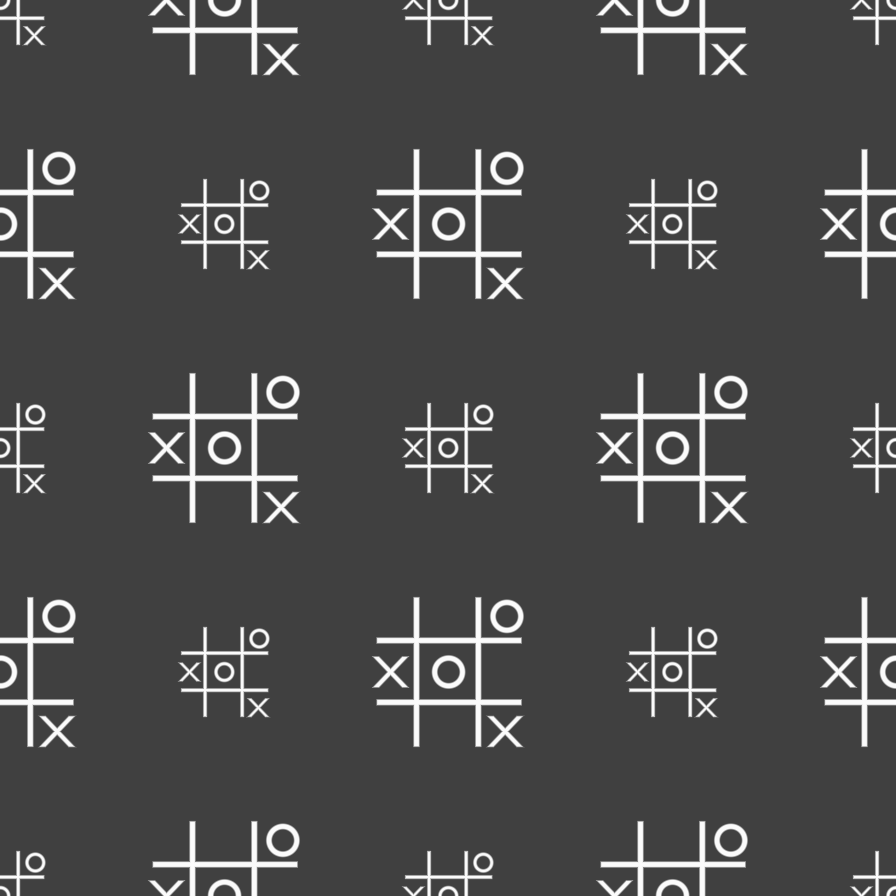
Give the GLSL for this pattern, as a three.js fragment shader.

```glsl
// Chalk-white noughts-and-crosses boards on charcoal, in a 4 by 4 checkerboard
// of large and small copies. Each board is a union of signed distances to bars,
// rings and crosses; boards sit on lattice corners, so the edges wrap.

varying vec2 vUv;

const vec3 BACKGROUND = vec3(0.25);
const vec3 INK = vec3(0.985);

const float CELLS = 4.0;          // boards across and up
const float CELL_SIZE = 192.0;    // drawing units per cell
const float SMALL_SCALE = 0.6;    // small board relative to the large one
const float EDGE_SOFTNESS = 0.95; // half width of the smoothed edge

// Board dimensions, in drawing units of the large board
const vec2 GRID_CENTER = vec2(-0.5, 0.5);
const float GRID_SPACING = 26.5;  // bar offset from the grid center
const float BAR_HALF_WIDTH = 2.4;
const float UPRIGHT_HALF_LENGTH = 64.0;
const float LEVEL_HALF_LENGTH = 62.0;
const float LEVEL_SHIFT = 1.0;

const float RING_RADIUS = 11.9;
const float RING_HALF_WIDTH = 2.3;
const vec2 CROSS_REACH = vec2(12.6, 13.2);
const float CROSS_HALF_WIDTH = 1.9;

const vec2 RING_MIDDLE = vec2(0.5, 0.0);
const vec2 RING_CORNER = vec2(50.5, 47.7);
const vec2 CROSS_LEFT = vec2(-49.2, 0.0);
const vec2 CROSS_CORNER = vec2(49.0, -51.0);

float boxDistance(vec2 p, vec2 halfSize) {
  vec2 d = abs(p) - halfSize;
  return length(max(d, 0.0)) + min(max(d.x, d.y), 0.0);
}

float ringDistance(vec2 p) {
  return abs(length(p) - RING_RADIUS) - RING_HALF_WIDTH;
}

// Two diagonal strokes with level ends
float crossDistance(vec2 p) {
  vec2 normal = normalize(vec2(CROSS_REACH.y, -CROSS_REACH.x));
  p = abs(p);
  return max(abs(dot(p, normal)) - CROSS_HALF_WIDTH, p.y - CROSS_REACH.y);
}

// Two upright and two level bars, folded about the grid center
float gridDistance(vec2 p) {
  vec2 folded = abs(p - GRID_CENTER) - GRID_SPACING;
  float upright = boxDistance(vec2(folded.x, p.y),
                              vec2(BAR_HALF_WIDTH, UPRIGHT_HALF_LENGTH));
  float level = boxDistance(vec2(p.x - LEVEL_SHIFT, folded.y),
                            vec2(LEVEL_HALF_LENGTH, BAR_HALF_WIDTH));
  return min(upright, level);
}

float boardDistance(vec2 p) {
  float rings = min(ringDistance(p - RING_MIDDLE), ringDistance(p - RING_CORNER));
  float crosses = min(crossDistance(p - CROSS_LEFT), crossDistance(p - CROSS_CORNER));
  return min(gridDistance(p), min(rings, crosses));
}

void main() {
  // Nearest lattice corner and position relative to it
  vec2 lattice = vUv * CELLS;
  vec2 corner = floor(lattice + 0.5);
  vec2 p = (lattice - corner) * CELL_SIZE;

  // Alternate small and large boards
  float isLarge = mod(corner.x + corner.y, 2.0);
  float scale = mix(SMALL_SCALE, 1.0, isLarge);
  float d = boardDistance(p / scale) * scale;

  float ink = 1.0 - smoothstep(-EDGE_SOFTNESS, EDGE_SOFTNESS, d);
  gl_FragColor = vec4(mix(BACKGROUND, INK, ink), 1.0);
}
```
